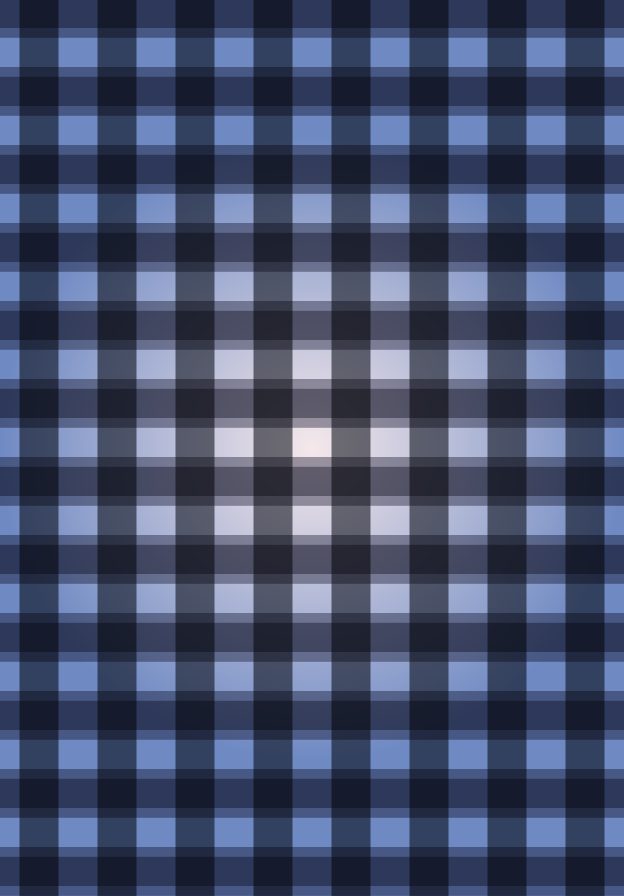
This pattern is drawn by a Shadertoy shader. Its source:

```glsl
// Gingham check over a softly lit blue ground.
// One set of upright bands and two offset sets of level bands each darken
// the ground by multiplication; a radial gradient warms its centre.

const float REPEATS_ACROSS = 8.0;
const float GLOW_RADIUS = 4.0;      // in repeats
const float HALF_BAND = 0.25;       // half a band's width, in repeats

const vec3 BLUE_GROUND = vec3(0.435, 0.540, 0.765);
const vec3 WARM_CENTRE = vec3(0.960, 0.910, 0.920);
const vec3 UPRIGHT_TINT = vec3(0.46, 0.47, 0.49);
const vec3 LEVEL_TINT = vec3(0.64, 0.64, 0.68);

// Coverage of a repeating band centred on the given phase
float band(float position, float phase, float halfWidth, float softness) {
    float offset = abs(fract(position - phase + 0.5) - 0.5);
    return 1.0 - smoothstep(halfWidth - softness, halfWidth + softness, offset);
}

// Translucent dye: white where there is no coverage
vec3 dye(vec3 tint, float coverage) {
    return mix(vec3(1.0), tint, coverage);
}

// Ground colour with a linear radial falloff
vec3 litGround(vec2 position, float radius) {
    float glow = clamp(1.0 - length(position) / radius, 0.0, 1.0);
    return mix(BLUE_GROUND, WARM_CENTRE, glow);
}

void mainImage(out vec4 fragColor, in vec2 fragCoord) {
    // Centred coordinates, one unit per repeat
    float unitsPerPixel = REPEATS_ACROSS / iResolution.x;
    vec2 position = (fragCoord - 0.5 * iResolution.xy) * unitsPerPixel;
    float softness = 0.5 * unitsPerPixel;

    vec3 color = litGround(position, GLOW_RADIUS);

    // Upright bands
    color *= dye(UPRIGHT_TINT, band(position.x, 0.5, HALF_BAND, softness));

    // Level bands: the offset leaves a narrow half-tone on either side
    for (int layer = 0; layer < 2; layer++) {
        float phase = 0.51 + 0.125 * float(layer);
        color *= dye(LEVEL_TINT, band(position.y, phase, HALF_BAND, softness));
    }

    fragColor = vec4(color, 1.0);
}
```
